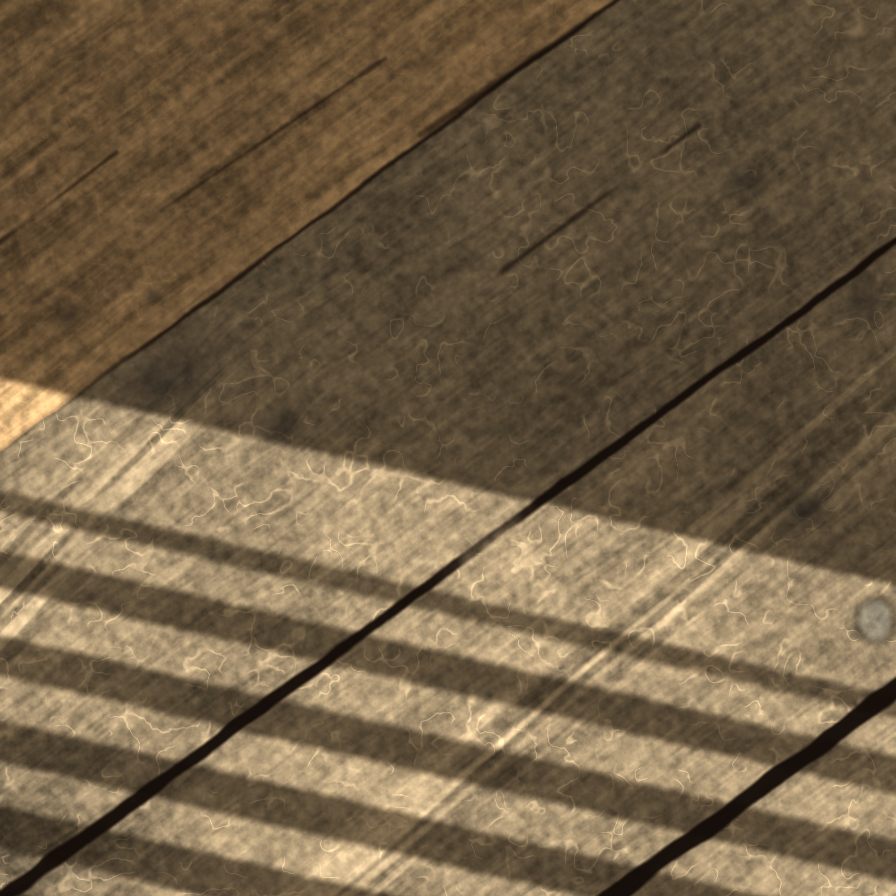
Reproduce this texture procedurally as a Shadertoy shader.

```glsl
// Weathered diagonal deck boards, half in shade, crossed by slatted railing shadows.
const float GRAIN_SLOPE = 0.735;      // rise of the boards
const float BOARD_STEP = 0.5;         // vertical distance between seams
const float SEAM_BASE = -0.504;       // lowest seam, at x = 0
const float SHADE_SLOPE = -0.2305;    // fall of every shadow edge
const float SHADE_TOP = 0.577;        // big shadow edge, at x = 0
const float FIRST_SLAT = 0.136;       // thin slat, distance below the edge
const float SLAT_START = 0.212;       // first of the wide slats
const float SLAT_STEP = 0.096;
const float PENUMBRA = 0.006;
const vec3 GREY_WOOD = vec3(0.655, 0.570, 0.440);
const vec3 WARM_WOOD = vec3(0.770, 0.620, 0.430);
const vec3 SHADE_TINT = vec3(0.505, 0.485, 0.455);
const vec3 GAP_COLOR = vec3(0.075, 0.045, 0.030);
const int KNOT_COUNT = 7;
const vec3 KNOTS[KNOT_COUNT] = vec3[](  // x, y, radius
    vec3(0.075, 0.645, 0.014), vec3(0.170, 0.670, 0.010),
    vec3(0.835, 0.800, 0.018), vec3(0.315, 0.525, 0.022),
    vec3(0.970, 0.665, 0.024), vec3(0.900, 0.430, 0.026),
    vec3(0.190, 0.578, 0.045));

float hash(vec2 p) {
    vec3 q = fract(p.xyx * 0.1031);
    q += dot(q, q.yzx + 33.33);
    return fract((q.x + q.y) * q.z);
}

float noise(vec2 p) {
    vec2 i = floor(p), f = fract(p);
    f = f * f * (3.0 - 2.0 * f);
    return mix(mix(hash(i), hash(i + vec2(1, 0)), f.x),
               mix(hash(i + vec2(0, 1)), hash(i + vec2(1, 1)), f.x), f.y);
}

float fbm(vec2 p) {
    float sum = 0.0, amp = 0.5;
    for (int i = 0; i < 4; i++) {
        sum += amp * noise(p);
        p = mat2(1.6, 1.2, -1.2, 1.6) * p + 7.3;
        amp *= 0.5;
    }
    return sum / 0.9375;
}

// Soft-edged line of the given half width.
float band(float d, float halfWidth, float soft) {
    return 1.0 - smoothstep(halfWidth - soft, halfWidth + soft, abs(d));
}

// Pale, wavy fibres gathered around a line through start.
float fibres(vec2 p, vec2 start, float slope, float spread) {
    float w = p.y - start.y - slope * (p.x - start.x);
    w += 0.012 * (noise(p * 9.0) - 0.5);
    float lines = noise(vec2(w * 95.0, p.x * 5.0));
    return (smoothstep(0.3, 0.8, lines) - 0.3) * exp(-w * w / (spread * spread));
}

// Hairline crack from a to b with a ragged course.
float crack(vec2 p, vec2 a, vec2 b, float halfWidth) {
    vec2 ab = b - a;
    float h = clamp(dot(p - a, ab) / dot(ab, ab), 0.0, 1.0);
    float d = length(p - a - ab * h) + 0.004 * (fbm(p * 34.0) - 0.4);
    return band(d, halfWidth, 0.003) * smoothstep(0.2, 0.55, noise(p * 17.0));
}

// Sunlight: 1 in the open, 0 behind the wall and the slats.
float sunlight(vec2 p) {
    float below = SHADE_TOP + SHADE_SLOPE * p.x - p.y;
    below += 0.003 * (fbm(p * 45.0) - 0.5);
    float sun = smoothstep(-PENUMBRA, PENUMBRA, below);
    float thin = band(below - FIRST_SLAT, 0.012, PENUMBRA);
    float k = max(0.0, floor((below - SLAT_START) / SLAT_STEP + 0.5));
    float wide = band(below - SLAT_START - k * SLAT_STEP, 0.0215 + 0.001 * k, PENUMBRA);
    return sun * (1.0 - max(0.88 * thin, 0.96 * wide));
}

void mainImage(out vec4 fragColor, in vec2 fragCoord) {
    vec2 p = fragCoord / iResolution.y;
    float pixel = 1.0 / iResolution.y;
    float along = p.x + GRAIN_SLOPE * p.y;
    float across = p.y - GRAIN_SLOPE * p.x;

    // Board layout: 2 is the warm upper board, the rest are grey
    float row = (across - SEAM_BASE + 0.007 * (fbm(p * 22.0) - 0.5)) / BOARD_STEP;
    float board = floor(row);
    float warm = smoothstep(1.995, 2.005, row);

    // Knots darken the wood and bend the grain
    float knotDark = 0.0, bend = 0.0;
    for (int i = 0; i < KNOT_COUNT; i++) {
        vec2 d = p - KNOTS[i].xy;
        vec2 q = vec2(d.x + GRAIN_SLOPE * d.y, 1.5 * (d.y - GRAIN_SLOPE * d.x));
        float fall = exp(-dot(q, q) / (2.0 * KNOTS[i].z * KNOTS[i].z));
        knotDark = max(knotDark, fall * (0.35 + 0.6 * fbm(p * 55.0)));
        bend += 0.6 * KNOTS[i].z * fall;
    }

    // Grain, worn patches and short bright flecks
    float g = across + bend + 0.02 * fbm(p * 5.0);
    float grain = fbm(vec2(along * 5.0 + board * 19.0, g * 75.0)) - 0.5;
    float fine = noise(vec2(along * 24.0, g * 230.0)) - 0.5;
    float patches = fbm(p * 7.0 + board * 13.0) - 0.5;
    float grit = fbm(p * 110.0) - 0.5;
    vec2 warped = p * 62.0 + 2.0 * fbm(p * 28.0);
    float fleck = smoothstep(0.82, 1.0, 1.0 - abs(2.0 * noise(warped) - 1.0))
                * smoothstep(0.45, 0.7, noise(p * 38.0 + 5.0));

    vec3 wood = mix(GREY_WOOD, WARM_WOOD, warm);
    float tone = 1.0 + mix(0.28, 0.55, warm) * grain + 0.16 * fine + 0.32 * patches
               + 0.55 * grit + mix(0.26, 0.08, warm) * fleck;
    tone += 0.20 * warm * exp(-(row - 2.0) / 0.09) - 0.05 * warm;
    tone += 0.50 * fibres(p, vec2(0.365, 0.0), 0.88, 0.055) * step(row, 1.0);
    tone += 0.45 * fibres(p, vec2(0.0, 0.323), 1.0, 0.07) * (1.0 - smoothstep(0.15, 0.3, p.x));
    tone -= 0.30 * smoothstep(0.28, 0.0, length(p)) * (0.4 + fbm(p * 25.0));
    wood *= max(tone, 0.15);

    // Pale round knot in the sun at the right
    float ring = length((p - vec2(0.977, 0.308)) * vec2(1.0, 0.85));
    wood = mix(wood, vec3(0.57, 0.53, 0.45) * (1.0 + 0.5 * grit), band(ring, 0.019, 0.005));
    wood *= 1.0 - 0.25 * band(ring - 0.021, 0.004, 0.004);

    // Shade, then knots and cracks
    vec3 color = wood * mix(SHADE_TINT, vec3(1.03), sunlight(p));
    color = mix(color, vec3(0.13, 0.115, 0.10), 0.8 * knotDark);
    float cracks = crack(p, vec2(0.47, 0.63), vec2(0.78, 0.86), 0.003);
    cracks = max(cracks, crack(p, vec2(0.0, 0.73), vec2(0.13, 0.83), 0.0025));
    cracks = max(cracks, crack(p, vec2(0.18, 0.765), vec2(0.43, 0.935), 0.002));
    cracks = max(cracks, crack(p, vec2(0.47, 0.85), vec2(0.69, 1.0), 0.004));
    color = mix(color, GAP_COLOR, 0.6 * cracks);

    // Seams widen towards the lower right board
    float seam = floor(row + 0.5);
    float gap = (row - seam) * BOARD_STEP;
    float halfWidth = seam < 0.5 ? 0.0125 : seam < 1.5 ? mix(0.0095, 0.0045, p.x) : 0.003;
    halfWidth *= 0.8 + 0.4 * noise(p * 30.0);
    float depth = seam < 1.5 ? 0.96 : 0.6 * smoothstep(0.05, 0.2, p.x) + 0.2;
    float debris = seam == 1.0 ? exp(-pow((p.x - 0.545) / 0.035, 2.0)) * noise(p * 75.0) : 0.0;
    color = mix(color, GAP_COLOR, depth * (1.0 - 0.8 * debris) * band(gap, halfWidth, 0.002 + pixel));
    fragColor = vec4(clamp(color, 0.0, 1.0), 1.0);
}
```
